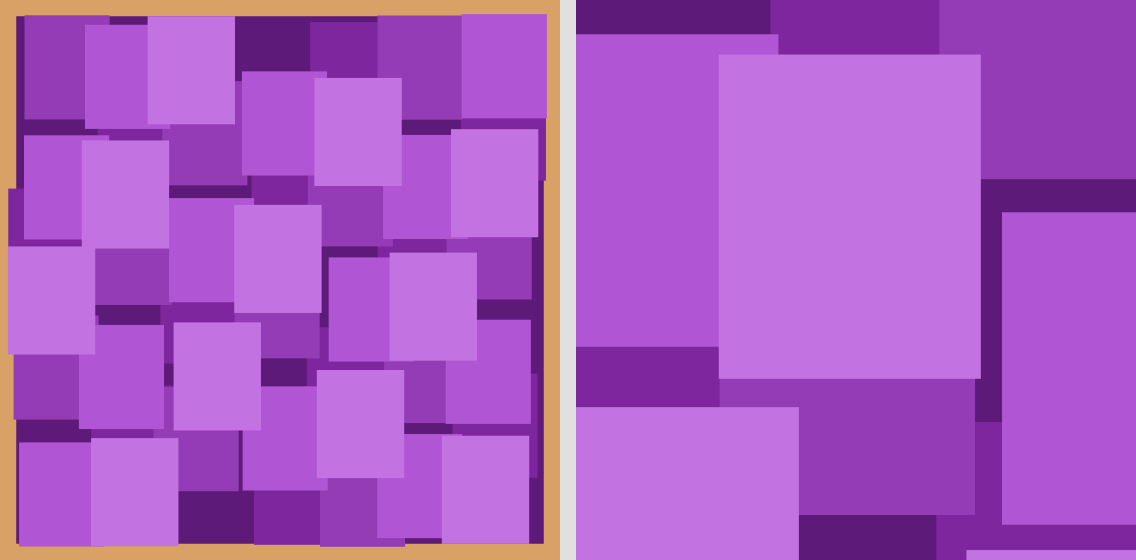
Left: the whole. Right: its middle third, enlarged.
Reproduce this background procedurally as a Shadertoy shader.

```glsl
// Overlapping violet rectangles stacked from dark to light on a tan ground.

float hash(vec2 p) {
    return fract(sin(dot(p, vec2(127.1, 311.7))) * 43758.5453);
}

// Antialiased coverage of an axis-aligned box given by two corners.
float boxMask(vec2 uv, vec2 lower, vec2 upper, vec2 pixel) {
    vec2 inside = min(uv - lower, upper - uv) / pixel;
    vec2 cover = clamp(inside + 0.5, 0.0, 1.0);
    return cover.x * cover.y;
}

vec3 layerColor(int layer) {
    if (layer == 1) return vec3(0.496, 0.148, 0.620);
    if (layer == 2) return vec3(0.576, 0.235, 0.712);
    if (layer == 3) return vec3(0.690, 0.333, 0.832);
    return vec3(0.765, 0.450, 0.882);
}

void mainImage(out vec4 fragColor, in vec2 fragCoord) {
    vec2 uv = fragCoord / iResolution.xy;
    vec2 pixel = 1.0 / iResolution.xy;

    // Tan ground with a deep violet bed
    vec3 color = vec3(0.850, 0.630, 0.396);
    float bed = boxMask(uv, vec2(0.029), vec2(0.971), pixel);
    color = mix(color, vec3(0.370, 0.100, 0.470), bed);

    // Tiles on a jittered 7 by 8 grid, drawn layer by layer
    for (int layer = 1; layer <= 4; layer++) {
        vec2 size = layer == 4 ? vec2(0.156, 0.193) : vec2(0.152, 0.186);
        vec2 first = vec2(0.029);
        vec2 last = 0.971 - size;

        for (int row = 0; row < 8; row++)
        for (int column = 0; column < 7; column++) {
            // Skewed residues keep tiles of one layer apart
            if ((column + 2 * row + 3) % 5 != layer) continue;

            vec2 cell = vec2(column, row);
            vec2 random = vec2(hash(cell + 3.7), hash(cell + 18.3));
            vec2 corner = mix(first, last, cell / vec2(6.0, 7.0));
            corner += (random - 0.5) * vec2(0.064, 0.034);

            // Border tiles may slip slightly over the frame
            vec2 slip = 0.015 * random.yx * random.yx;
            corner = clamp(corner, first - slip, last + slip);

            float tile = boxMask(uv, corner, corner + size, pixel);
            color = mix(color, layerColor(layer), tile);
        }
    }

    fragColor = vec4(color, 1.0);
}
```
